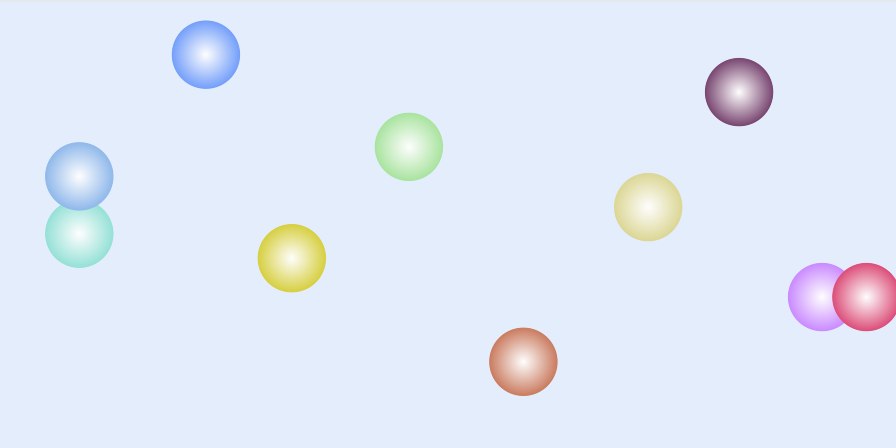
Reproduce this background procedurally as a Shadertoy shader.

```glsl
// Glossy pastel balls scattered over a pale blue backdrop.

// Integer hash giving two values in 0..1
vec2 hash2(uint n) {
    uvec2 h = uvec2(n, n + 57u) * 747796405u + 2891336453u;
    h = (h ^ (h >> 15u)) * 277803737u;
    h ^= h >> 16u;
    return vec2(h & 0xffffu) / 65535.0;
}

// Paints a ball fading from a white core to its rim colour
vec3 paintBall(vec3 base, vec2 offset, vec3 rim, float pixel) {
    const float radius = 0.0763;
    float dist = length(offset);
    vec3 shade = mix(vec3(0.995), rim, min(dist / radius, 1.0));
    float cover = 1.0 - smoothstep(-0.6 * pixel, 0.6 * pixel, dist - radius);
    return mix(base, shade, cover);
}

void mainImage(out vec4 fragColor, in vec2 fragCoord) {
    // Canvas height is one unit
    vec2 p = fragCoord / iResolution.y;
    float pixel = 1.0 / iResolution.y;

    vec3 rims[8] = vec3[8](
        vec3(0.56, 0.72, 0.92), vec3(0.45, 0.62, 0.98),
        vec3(0.84, 0.81, 0.25), vec3(0.66, 0.89, 0.62),
        vec3(0.79, 0.48, 0.37), vec3(0.86, 0.84, 0.58),
        vec3(0.47, 0.27, 0.44), vec3(0.86, 0.30, 0.47));

    // Backdrop with a faint grey hairline along the top
    float hairline = smoothstep(-0.5 * pixel, 0.5 * pixel, p.y - 1.0 + 0.0035);
    vec3 color = mix(vec3(0.89, 0.93, 0.986), vec3(0.90, 0.91, 0.925), hairline);

    // Balls step across the width, with golden-ratio heights and jitter
    for (int i = 0; i < 8; i++) {
        float k = float(i);
        vec2 center = vec2(0.177 + 0.251 * k, mix(0.12, 0.88, fract(0.605 + 0.382 * k)));
        vec2 jitter = hash2(uint(i)) - 0.5;
        // The outermost balls keep their column
        center += jitter * vec2(i % 7 == 0 ? 0.0 : 0.14, 0.06);

        // Each outermost ball overlaps a partner behind it
        if (i == 0) color = paintBall(color, p - center + vec2(0.0, 0.128), vec3(0.58, 0.88, 0.84), pixel);
        if (i == 7) color = paintBall(color, p - center + vec2(0.099, 0.0), vec3(0.79, 0.54, 1.0), pixel);
        color = paintBall(color, p - center, rims[i], pixel);
    }

    fragColor = vec4(color, 1.0);
}
```
